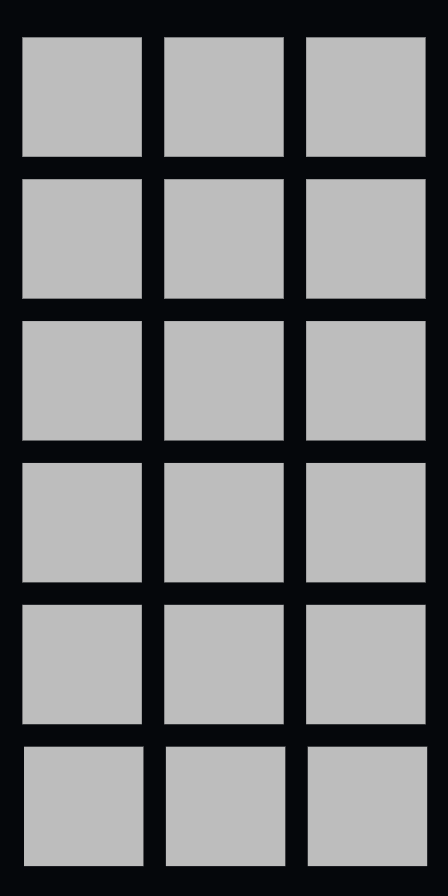
This pattern is drawn by a WebGL 1 fragment shader. Its source:

```glsl
precision highp float;
// Three by six grid of pale grey squares on near-black, bottom row nudged right.

uniform vec2 u_resolution;

// Signed distance to an axis-aligned square centred on the origin.
float squareDistance(vec2 p, float halfSide) {
  vec2 d = abs(p) - halfSide;
  return length(max(d, 0.0)) + min(max(d.x, d.y), 0.0);
}

void main() {
  // Canvas is one unit wide and two units high.
  vec2 p = gl_FragCoord.xy / u_resolution * vec2(1.0, 2.0);
  float pixel = max(1.0 / u_resolution.x, 2.0 / u_resolution.y);

  // Nearest cell, limited to the grid so the outer margins stay empty.
  float pitch = 0.31667;
  vec2 grid = (p - vec2(0.1833, 0.2)) / pitch;
  vec2 cell = clamp(floor(grid + 0.5), vec2(0.0), vec2(2.0, 5.0));
  vec2 local = (grid - cell) * pitch;

  // The lowest row sits slightly to the right of the others.
  local.x -= 0.0036 * (1.0 - step(0.5, cell.y));

  // Antialiased fill over the dark ground.
  float coverage = clamp(0.5 - squareDistance(local, 0.1333) / pixel, 0.0, 1.0);
  vec3 ground = vec3(0.02, 0.027, 0.045);
  vec3 tile = vec3(0.742);
  gl_FragColor = vec4(mix(ground, tile, coverage), 1.0);
}
```
